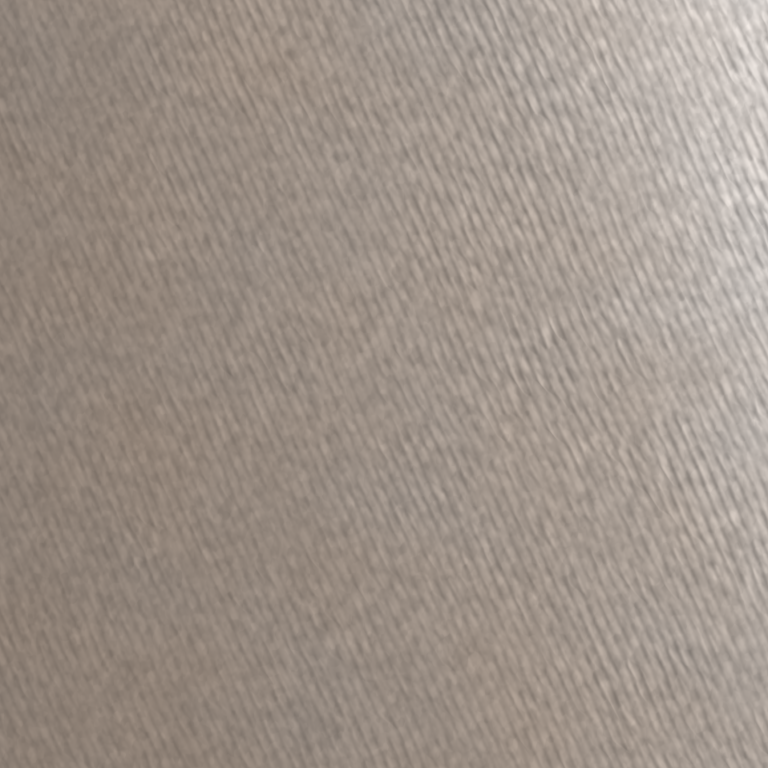
Give the GLSL for this texture, as a three.js fragment shader.

```glsl
varying vec2 vUv;

const float TAU = 6.2831853;
const float RIBS_ACROSS = 65.0;
const float STITCHES_DOWN = 44.0;
const float RIB_LEAN = 0.43;

const vec3 SHADOW = vec3(0.538, 0.487, 0.446);
const vec3 TAUPE = vec3(0.612, 0.563, 0.523);
const vec3 SAND = vec3(0.67, 0.63, 0.597);
const vec3 SHEEN = vec3(0.785, 0.758, 0.737);

vec2 hash2(vec2 cell) {
  vec2 k = vec2(dot(cell, vec2(127.1, 311.7)), dot(cell, vec2(269.5, 183.3)));
  return fract(sin(k) * 43758.5);
}

// Soft cellular noise: x is the blended height, y a blended random tone
vec2 cellular(vec2 p, vec2 jitter, float sharpness) {
  vec2 base = floor(p);
  float total = 0.0;
  float tone = 0.0;
  for (int j = -1; j <= 1; j++) {
    for (int i = -1; i <= 1; i++) {
      vec2 cell = base + vec2(float(i), float(j));
      vec2 rnd = hash2(cell);
      vec2 d = p - cell - 0.5 - (rnd - 0.5) * jitter;
      float weight = exp(-sharpness * dot(d, d));
      total += weight;
      tone += weight * fract(rnd.x * 7.3 + rnd.y * 3.7);
    }
  }
  return vec2(min(total, 1.5), tone / max(total, 0.0001));
}

// Layered sines for slow, irregular drift
float drift(vec2 p, float phase) {
  float sum = 0.0;
  float amp = 0.5;
  for (int i = 0; i < 4; i++) {
    sum += amp * sin(p.x + phase + 1.3 * sin(p.y * 0.8 + phase)) * cos(p.y - phase);
    p = mat2(1.5, 1.1, -1.1, 1.5) * p;
    phase += 1.7;
    amp *= 0.55;
  }
  return sum;
}

// Slanted cord profile broken into short staggered stitches
float twill(vec2 uv, float wobble) {
  float across = (uv.x + RIB_LEAN * uv.y) * RIBS_ACROSS + wobble;
  vec2 stitch = vec2(across, uv.y * STITCHES_DOWN + across * 0.37);
  vec2 bead = cellular(stitch, vec2(0.4, 0.9), 7.0);
  float cord = sin(TAU * across + (bead.y - 0.5) * 2.2);
  cord += 0.25 * cos(2.0 * TAU * across);
  return cord * mix(0.25, 1.2, bead.y) + (bead.x - 0.55) * 0.9;
}

// Fine woven fuzz at two scales
float grain(vec2 uv) {
  float coarse = cellular(uv * vec2(110.0, 80.0), vec2(0.9), 6.0).y;
  float fine = cellular(uv * vec2(190.0, 150.0) + 31.0, vec2(0.9), 6.0).y;
  return coarse + 0.7 * fine - 0.85;
}

// Broad light falling from the upper right
float illumination(vec2 uv) {
  float linear = uv.x * (0.2 + 0.3 * uv.y);
  float curved = uv.x * uv.x * (0.38 + 0.22 * uv.y);
  return 0.03 + 0.07 * uv.y + linear + curved;
}

vec3 clothColor(float light) {
  float t = light * 3.0;
  vec3 color = mix(SHADOW, TAUPE, clamp(t, 0.0, 1.0));
  color = mix(color, SAND, clamp(t - 1.0, 0.0, 1.0));
  return mix(color, SHEEN, clamp(t - 2.0, 0.0, 1.4));
}

void main() {
  float light = illumination(vUv);
  float wobble = 0.3 * drift(vUv * 7.0, 0.4);
  float patches = drift(vUv * 16.0, 2.1);

  // Relief is crisper where the light grazes the cloth
  float depth = mix(0.043, 0.094, smoothstep(0.0, 0.75, light));
  depth *= clamp(1.0 + 0.5 * patches, 0.55, 1.4);
  float relief = twill(vUv, wobble) * depth + grain(vUv) * 0.09;

  // Faint warm and cool staining
  float tint = drift(vUv * 11.0, 4.3);
  vec3 stain = vec3(0.007, -0.001, -0.008) * tint;

  vec3 color = clothColor(light + 0.03 * patches) * (1.0 + relief) + stain;
  gl_FragColor = vec4(clamp(color, 0.0, 1.0), 1.0);
}
```
